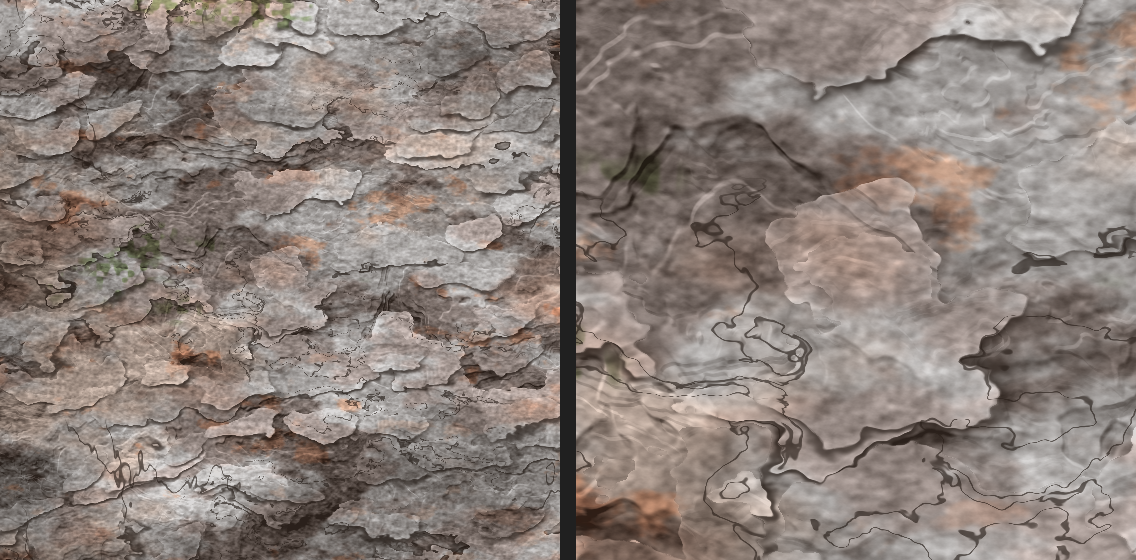
Left: the whole. Right: its middle third, enlarged.
This texture is drawn by a Shadertoy shader. Its source:

```glsl
float hash(vec2 p) {
    return fract(sin(dot(p, vec2(127.1, 311.7))) * 43758.5453);
}

float noise(vec2 p) {
    vec2 i = floor(p), f = fract(p);
    f = f * f * (3.0 - 2.0 * f);
    return mix(mix(hash(i), hash(i + vec2(1, 0)), f.x),
               mix(hash(i + vec2(0, 1)), hash(i + vec2(1, 1)), f.x), f.y);
}

float fbm(vec2 p) {
    float sum = 0.0, amp = 0.52;
    for (int i = 0; i < 5; i++) {
        sum += amp * noise(p);
        p = mat2(0.98, 0.2, -0.2, 0.98) * p * 2.03 + 13.7;
        amp *= 0.5;
    }
    return sum;
}

// Flaky height: warped noise cut into thin ragged terraces
float relief(vec2 p) {
    vec2 warp = vec2(fbm(p * 5.0), fbm(p * 5.0 + 9.0));
    float h = fbm(p * vec2(4.0, 9.0) + 1.8 * warp);
    float t = h * 10.0;
    float terrace = (floor(t) + smoothstep(0.0, 0.2, fract(t))) / 10.0;
    return mix(h, terrace, smoothstep(0.3, 0.6, warp.x));
}

// Rounded box-like outline, negative inside
float plateDistance(vec2 p, vec2 radius) {
    vec2 a = abs(p / radius);
    return (pow(dot(a * a, a), 1.0 / 3.0) - 1.0) * radius.y;
}

// Thin line along the middle contour of a noise field
float crackLine(vec2 p, float width) {
    return 1.0 - smoothstep(width * 0.3, width, abs(fbm(p) - 0.5));
}

void mainImage(out vec4 fragColor, in vec2 fragCoord) {
    vec2 p = fragCoord / iResolution.y;
    vec2 ragged = vec2(fbm(p * vec2(10, 15)), fbm(p * vec2(10, 15) + 31.0)) - 0.5;

    // Overlapping plates, large to small, each casting a shadow down and right
    float cover = 0.0, shadow = 0.0, rim = 0.0, tone = 0.5, seed = 0.0;
    for (int layer = 0; layer < 3; layer++) {
        float l = float(layer);
        vec2 cell = vec2(0.34, 0.17) * pow(0.6, l);
        vec2 w = p + ragged * cell.y * vec2(1.8, 1.3);
        w.y -= 0.14 * w.x - 0.03 * sin(w.x * 7.0 + l);
        for (int k = 0; k < 9; k++) {
            vec2 id = floor(w / cell) + vec2(k % 3 - 1, k / 3 - 1);
            float pick = hash(id + l * 17.0 + 3.3);
            if (pick > 0.38) continue;
            vec2 jitter = vec2(hash(id + l * 5.0), hash(id + l * 5.0 + 71.0));
            vec2 radius = cell * mix(vec2(0.35, 0.25), vec2(0.65, 0.5), jitter.yx);
            vec2 local = w - (id + 0.2 + 0.6 * jitter) * cell;
            float d = plateDistance(local, radius);
            float dShadow = plateDistance(local + vec2(-0.004, 0.007), radius);
            float inside = 1.0 - smoothstep(-0.001, 0.001, d);
            shadow = max(shadow, 1.0 - smoothstep(-0.005, 0.004, dShadow)) * (1.0 - inside);
            rim = mix(rim, smoothstep(-0.006, 0.0, d), inside);
            tone = mix(tone, pick / 0.38, inside);
            cover = max(cover, inside);
            if (inside > 0.5) seed = pick * 9.0;
        }
    }

    // Light from the upper left over coarse terraces and small flakes
    vec2 toLight = vec2(-0.45, 0.9);
    vec2 s = p + seed;
    float h = relief(s);
    float slope = h - relief(s + toLight * 0.003);
    float lip = max(0.0, relief(s + toLight * 0.009) - h);
    vec2 flakes = s * vec2(2.4, 2.7) + 5.0;
    float fine = relief(flakes);
    float fineSlope = fine - relief(flakes + toLight * 0.0065);
    float patchy = smoothstep(0.38, 0.6, fbm(p * vec2(5, 8) + 91.0));
    float rough = mix(1.0, 0.5, cover);

    // Brightness: broad patches, plate tone, mottles and sharp streaked grain
    float mottle = smoothstep(0.48, 0.6, fbm(p * vec2(8, 15) + 57.0));
    float grain = fbm(s * vec2(85, 140)) - 0.5;
    float speck = noise(s * vec2(230, 280)) - 0.5;
    float v = 0.685 + 1.0 * (fbm(p * vec2(3, 6) + 4.0) - 0.5);
    v += cover * (0.08 + 0.26 * (tone - 0.5)) + 0.08 * rim;
    v += rough * (2.2 * slope - 1.6 * lip) + 0.5 * (h - 0.5) * rough;
    v += rough * mix(0.5, 1.6, patchy) * fineSlope;
    v += 0.5 * grain + 0.2 * speck;
    v -= 0.3 * mottle * (1.0 - 0.6 * cover);
    v *= 1.0 - 0.7 * shadow;

    // Upright splits and long dark seams
    float split = crackLine(p * vec2(9, 4) + 80.0, 0.008)
                * smoothstep(0.6, 0.75, noise(p * 6.0 + 20.0));
    float seam = crackLine(p * vec2(4, 14) + 2.0 * ragged + 140.0, 0.011)
               * smoothstep(0.5, 0.7, noise(p * vec2(5, 8) + 44.0));
    v *= 1.0 - 0.65 * max(split, seam);

    // Grey bark with faint warm stains, brown mottles and dark moss
    vec3 color = mix(vec3(0.16, 0.13, 0.11), vec3(0.785, 0.775, 0.77), clamp(v, 0.0, 1.12));
    float warm = smoothstep(0.5, 0.7, fbm(p * vec2(5, 8) + 200.0));
    color *= mix(vec3(1), vec3(1.06, 0.97, 0.91), warm);
    color *= mix(vec3(1), vec3(1.03, 0.97, 0.95), mottle);
    float rust = smoothstep(0.62, 0.74, fbm(p * vec2(16, 25) + 310.0)) * (1.0 - 0.6 * cover);
    color *= mix(vec3(1), vec3(1.1, 0.91, 0.79), rust);
    float moss = smoothstep(0.65, 0.74, fbm(p * vec2(4, 6) + 260.0))
               * smoothstep(0.4, 0.65, noise(p * 90.0));
    color = mix(color, color * vec3(0.72, 0.8, 0.62), moss);

    fragColor = vec4(color, 1.0);
}
```
